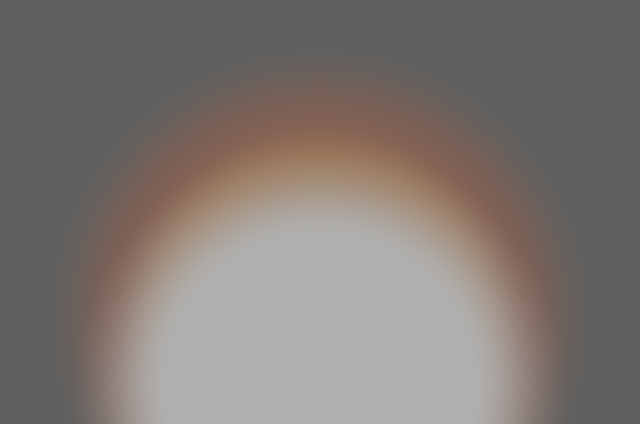
Give the GLSL for this background, as a Shadertoy shader.

```glsl
// A pale dome of light rising from the lower edge into a grey field,
// rimmed by an ember and amber halo. Two offset circles are softened by
// wide smoothsteps and layered from the outside in.

// Colours
const vec3 FIELD_GREY = vec3(0.378, 0.378, 0.373);
const vec3 EMBER      = vec3(0.500, 0.376, 0.332);
const vec3 AMBER      = vec3(0.610, 0.460, 0.330);
const vec3 PALE_CORE  = vec3(0.690, 0.690, 0.688);

// Centres: x from the middle of the canvas, y from its base, in heights
const vec2 HALO_CENTRE = vec2(0.0, 0.248);
const vec2 CORE_CENTRE = vec2(0.0, 0.082);

// Radii where each layer is full (x) and where it has faded out (y)
const vec2 EMBER_FADE = vec2(0.459, 0.654);
const vec2 AMBER_FADE = vec2(0.342, 0.498);
const vec2 CORE_FADE  = vec2(0.348, 0.600);

// Coverage of a soft disc: 1 inside the full radius, 0 past the outer one
float softDisc(float radius, vec2 fade) {
    return 1.0 - smoothstep(fade.x, fade.y, radius);
}

void mainImage(out vec4 fragColor, in vec2 fragCoord) {
    vec2 p = (fragCoord - vec2(0.5 * iResolution.x, 0.0)) / iResolution.y;
    float haloRadius = length(p - HALO_CENTRE);
    float coreRadius = length(p - CORE_CENTRE);

    // Warm halo, then the pale core over it
    vec3 color = mix(FIELD_GREY, EMBER, softDisc(haloRadius, EMBER_FADE));
    color = mix(color, AMBER, softDisc(haloRadius, AMBER_FADE));
    color = mix(color, PALE_CORE, softDisc(coreRadius, CORE_FADE));

    fragColor = vec4(color, 1.0);
}
```
